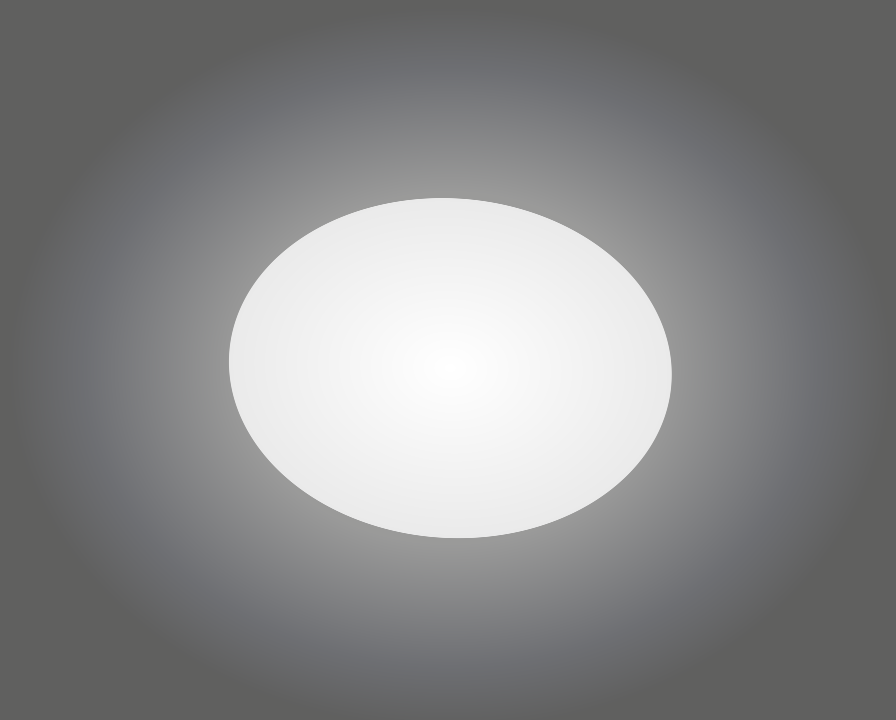
Reproduce this background procedurally as a Shadertoy shader.

```glsl
// A bright, slightly slanted oval glowing on a dark grey backdrop.
// Two elliptical radii drive everything: one shades the wide halo in
// linear colour stops, the other shades and masks the white oval.

// Distance from the centre, scaled so that 1.0 lies on the ellipse
float ellipseRadius(vec2 p, vec2 radii) {
    return length(p / radii);
}

// Halo: neutral grey inside, cool grey midway, dark grey at the rim
vec3 haloColor(float r) {
    vec3 inner = vec3(0.603, 0.603, 0.601);
    vec3 cool = vec3(0.430, 0.435, 0.450);
    vec3 rim = vec3(0.376, 0.376, 0.374);
    vec3 color = mix(inner, cool, clamp((r - 0.49) / 0.34, 0.0, 1.0));
    return mix(color, rim, clamp((r - 0.83) / 0.17, 0.0, 1.0));
}

void mainImage(out vec4 fragColor, in vec2 fragCoord) {
    // Centred position, in units of the canvas height
    vec2 center = vec2(0.5026, 0.4887);
    vec2 p = (fragCoord - center * iResolution.xy) / iResolution.y;

    // Backdrop and halo
    vec3 color = haloColor(ellipseRadius(p, vec2(0.612, 0.500)));

    // Oval, sheared so that its top leans left
    vec2 slanted = vec2(p.x + 0.048 * p.y, p.y);
    float r = ellipseRadius(slanted, vec2(0.3073, 0.2362));
    vec3 ovalColor = mix(vec3(1.0), vec3(0.918), min(r, 1.0));

    // Smooth edge about one pixel wide
    float edge = 0.5 / (0.265 * iResolution.y);
    float ovalMask = 1.0 - smoothstep(1.0 - edge, 1.0 + edge, r);
    color = mix(color, ovalColor, ovalMask);

    fragColor = vec4(color, 1.0);
}
```
